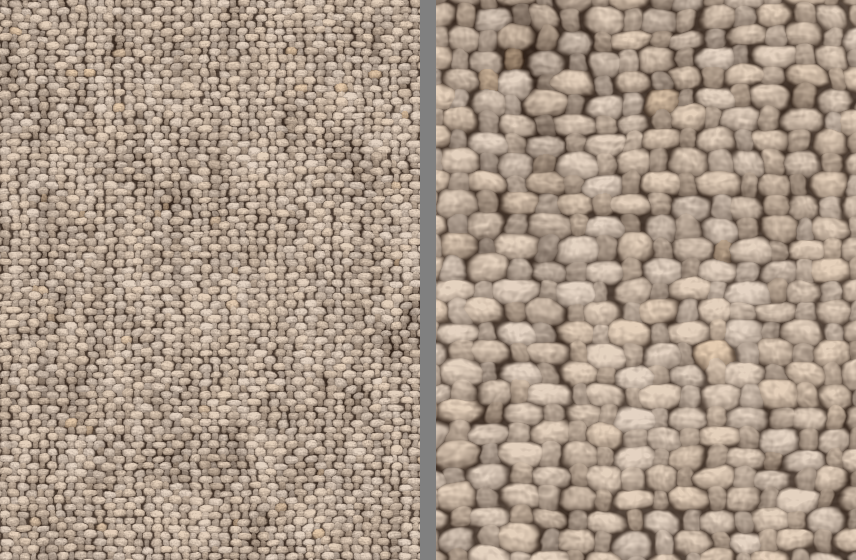
Left: the whole. Right: its middle third, enlarged.
This texture is drawn by a Shadertoy shader. Its source:

```glsl
// Coarse plain-weave linen: plump weft beads alternate with slim warp knots on
// a checkerboard of thread crossings. Each crossing is a rounded bump; the
// brightest nearby bump wins, and gradient noise adds slubs, fibres and stains.

const vec2 THREADS = vec2(44.0, 80.0);        // crossings across and down
const vec3 GAP_COLOR = vec3(0.19, 0.135, 0.10);
const vec3 YARN_COLOR = vec3(0.83, 0.765, 0.705);
const vec3 OCHRE_TINT = vec3(1.01, 0.93, 0.80);

vec2 hash2(vec2 p) {
    vec3 q = fract(p.xyx * vec3(0.1031, 0.1030, 0.0973));
    q += dot(q, q.yzx + 33.33);
    return fract((q.xx + q.yz) * q.zy);
}

float cornerSlope(vec2 corner, vec2 offset) {
    return dot(hash2(corner) * 2.0 - 1.0, offset);
}

// Gradient noise, roughly -0.7 to 0.7
float gradientNoise(vec2 p) {
    vec2 i = floor(p), f = p - i;
    vec2 u = f * f * f * (f * (f * 6.0 - 15.0) + 10.0);
    vec2 e = vec2(1.0, 0.0);
    return mix(mix(cornerSlope(i, f), cornerSlope(i + e.xy, f - e.xy), u.x),
               mix(cornerSlope(i + e.yx, f - e.yx), cornerSlope(i + e.xx, f - e.xx), u.x), u.y);
}

// Height of a rounded bump: 1 at its centre, 0 at its rim
float bumpHeight(vec2 offset, vec2 halfSize) {
    vec2 q = pow(abs(offset / halfSize), vec2(2.4));
    return 1.0 - q.x - q.y;
}

// Half size of the yarn visible at a crossing, swelling along each thread
vec2 yarnSize(vec2 cell, bool isWeft, vec2 rnd) {
    float rowSwell = gradientNoise(cell * vec2(0.17, 1.7) + 40.0);
    float columnSwell = gradientNoise(cell * vec2(1.7, 0.11) + 90.0);
    vec2 size = isWeft ? vec2(0.75, 0.68) : vec2(0.40, 0.76);
    return size * (1.0 + 0.30 * vec2(columnSwell, rowSwell) + 0.22 * (rnd - 0.5));
}

// Returns brightness in x and ochre amount in y
vec2 weave(vec2 p, float softness, float stain) {
    vec2 best = vec2(0.0);
    vec2 home = floor(p);
    for (int j = -1; j <= 1; j++) {
        for (int i = -1; i <= 1; i++) {
            vec2 cell = home + vec2(i, j);
            vec2 rnd = hash2(cell + 17.0);
            vec2 rnd2 = hash2(cell + 211.0);
            bool isWeft = mod(cell.x + cell.y, 2.0) < 0.5;
            vec2 offset = p - cell - 0.5 - 0.24 * (rnd2 - 0.5);
            float height = bumpHeight(offset, yarnSize(cell, isWeft, rnd));
            float cover = smoothstep(-0.3 * softness, 0.5 + 0.3 * softness, height);
            float tone = (isWeft ? 1.0 : 0.74) + 0.20 * (rnd.x - 0.5) - 0.28 * stain;
            float light = 0.60 + 0.38 * max(height, 0.0) + 0.40 * offset.y;
            float brightness = cover * tone * light;
            if (brightness > best.x) {
                float ochre = 0.25 * rnd2.y + 0.45 * step(0.99, rnd.y);
                best = vec2(brightness, ochre);
            }
        }
    }
    return best;
}

void mainImage(out vec4 fragColor, in vec2 fragCoord) {
    vec2 uv = fragCoord / iResolution.xy;
    vec2 p = uv * THREADS;
    float softness = clamp(3.0 * THREADS.y / iResolution.y, 0.3, 0.6);

    // Threads wander gently across the cloth
    p += 0.55 * vec2(gradientNoise(uv * vec2(8.0, 13.0)),
                     gradientNoise(uv * vec2(7.0, 9.0) + 30.0));
    p += 0.26 * vec2(gradientNoise(p * 0.7 + 5.0), gradientNoise(p * 0.7 + 60.0));

    // Slightly ragged yarn outlines
    p += 0.09 * vec2(gradientNoise(p * 2.6 + 8.0), gradientNoise(p * 2.6 + 47.0));

    // Uneven wear: narrow dark runs along the warp and broader shadowy patches
    float stain = 0.8 * gradientNoise(uv * vec2(24.0, 9.0) + 12.0)
                + 0.7 * gradientNoise(uv * vec2(11.0, 8.0) + 70.0)
                + 0.4 * gradientNoise(uv * vec2(4.0, 3.0) + 33.0);

    vec2 yarn = weave(p, softness, stain);

    // Fuzzy fibres over the yarn, and dusty light in the gaps
    float fibre = gradientNoise(p * vec2(1.9, 4.2)) + gradientNoise(p * vec2(5.3, 3.7) + 25.0);
    float gapLight = clamp(0.14 - 0.28 * stain, 0.0, 0.30);
    float brightness = mix(gapLight, 1.0, yarn.x) + 0.20 * fibre * (0.4 + 0.7 * yarn.x);

    vec3 color = mix(GAP_COLOR, YARN_COLOR, clamp(brightness, 0.0, 1.10));
    color *= mix(vec3(1.0), OCHRE_TINT, yarn.y);
    fragColor = vec4(color, 1.0);
}
```
